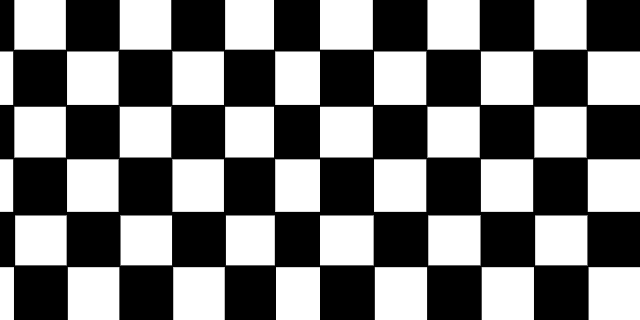
This pattern is drawn by a WebGL 2 fragment shader. Its source:

```glsl
#version 300 es
precision highp float;
// Black and white checkerboard with uneven columns, a vertical seam and slightly enlarged black squares.

#define ROWS 6.0            // rows over the canvas height
#define RIGHT_PITCH 1.002   // column width right of the seam, in cells
#define LEFT_PITCH 0.988    // column width left of the seam
#define SEAM_CUT 0.186      // width lost by the columns that meet the seam
#define SEAM_RELIEF 0.049   // part of that loss carried by the second column
#define ROW_PITCH 1.011
#define ROW_OFFSET -0.05
#define ROW_SWAY 0.0125     // alternating shift of the row edges
#define LOW_ROW_SLIP 0.015  // sideways shift of the lower rows
#define INSET vec2(0.011, 0.017) // black overlap into white squares

uniform vec2 u_resolution;
out vec4 fragColor;

const vec3 BLACK = vec3(0.0);
const vec3 WHITE = vec3(1.0);

// Position of vertical edge i; edge 0 is the seam.
float columnEdge(float i, float row) {
    if (i == 0.0) return 0.0;
    float slip = LOW_ROW_SLIP * step(3.5, row);
    if (i > 0.0) return i * RIGHT_PITCH + slip;
    float relief = i == -1.0 ? SEAM_RELIEF : 0.0;
    return i * LEFT_PITCH + SEAM_CUT - relief + slip;
}

// Position of horizontal edge n, counted from the top.
float rowEdge(float n) {
    return n * ROW_PITCH + ROW_OFFSET + ROW_SWAY * (1.0 - 2.0 * mod(n, 2.0));
}

float columnInset(float i) {
    return i == 0.0 ? 0.0 : INSET.x;
}

// The fourth edge has a wider overlap.
float rowInset(float n) {
    return n == 4.0 ? 2.0 * INSET.y : INSET.y;
}

void main() {
    // Cell units: x from the canvas centre, y down from the top.
    vec2 p = ROWS * vec2(gl_FragCoord.x - 0.5 * u_resolution.x,
                         u_resolution.y - gl_FragCoord.y) / u_resolution.y;
    float pixel = ROWS / u_resolution.y;

    // Cell containing the point, corrected for the uneven edges.
    float row = floor(p.y);
    if (p.y < rowEdge(row)) row -= 1.0;
    else if (p.y >= rowEdge(row + 1.0)) row += 1.0;
    float col = floor(p.x);
    if (p.x < columnEdge(col, row)) col -= 1.0;
    else if (p.x >= columnEdge(col + 1.0, row)) col += 1.0;

    // Distance into the inset square from its nearest side.
    float left = p.x - columnEdge(col, row) - columnInset(col);
    float right = columnEdge(col + 1.0, row) - p.x - columnInset(col + 1.0);
    float top = p.y - rowEdge(row) - rowInset(row);
    float bottom = rowEdge(row + 1.0) - p.y - rowInset(row + 1.0);
    float inside = min(min(left, right), min(top, bottom));

    // Alternate cells hold a white square on black.
    float isWhite = 1.0 - mod(col + row, 2.0);
    float coverage = isWhite * clamp(inside / pixel + 0.5, 0.0, 1.0);
    fragColor = vec4(mix(BLACK, WHITE, coverage), 1.0);
}
```
